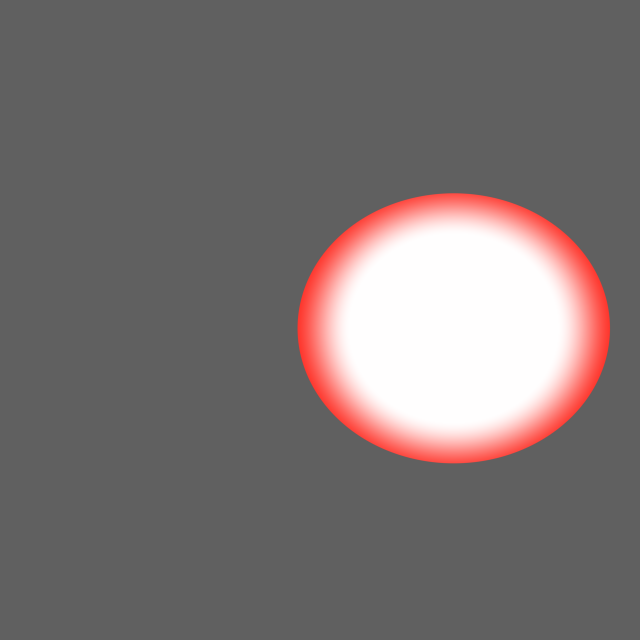
Write a Shadertoy shader that draws this background.

```glsl
const vec3 BACKDROP = vec3(0.376);
const vec3 RIM_RED = vec3(0.995, 0.17, 0.13);
const vec3 CORE_WHITE = vec3(1.0, 0.998, 0.998);

const vec2 DISC_CENTER = vec2(0.709, 0.487);
const vec2 DISC_RADII = vec2(0.2441, 0.211);
const vec2 GLOW_RADII = vec2(0.2425, 0.219);
const float GLOW_OUTER = 1.06;
const float GLOW_INNER = 0.66;

// Approximate signed distance to an axis-aligned ellipse
float ellipseDistance(vec2 p, vec2 radii) {
    float k = length(p / radii);
    float slope = length(p / (radii * radii));
    return k * (k - 1.0) / max(slope, 1e-4);
}

void mainImage(out vec4 fragColor, in vec2 fragCoord) {
    vec2 p = fragCoord / iResolution.xy - DISC_CENTER;
    float pixel = 1.0 / min(iResolution.x, iResolution.y);

    // White core fading into the red rim
    float glowRadius = length(p / GLOW_RADII);
    float core = 1.0 - smoothstep(GLOW_INNER, GLOW_OUTER, glowRadius);
    vec3 discColor = mix(RIM_RED, CORE_WHITE, core);

    // Smooth outer edge
    float edge = ellipseDistance(p, DISC_RADII);
    float coverage = 1.0 - smoothstep(-0.7 * pixel, 0.7 * pixel, edge);

    fragColor = vec4(mix(BACKDROP, discColor, coverage), 1.0);
}
```
